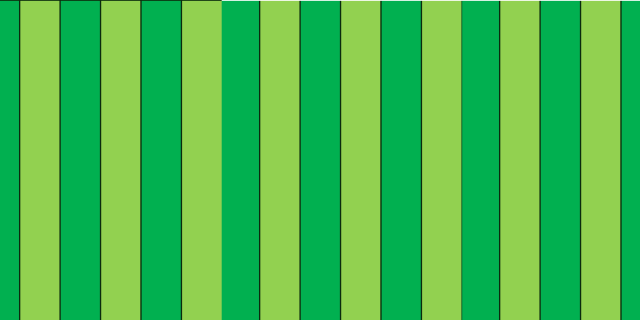
A WebGL 2 fragment shader for this pattern:

```glsl
#version 300 es
precision highp float;
// Vertical two-green stripes with thin dark rules, laid as three butted panels.

#define PANELS 3
#define STRIPES 6
#define PANEL_START -0.0286
#define PANEL_WIDTH 0.375
#define FIRST_STRIPE 0.0593
#define STRIPE_WIDTH 0.0632
#define RULE_WIDTH 0.0021
#define TOP_RULE 0.0013
#define FAINT_SEAM 0.45

uniform vec2 u_resolution;
out vec4 fragColor;

const vec3 EMERALD = vec3(0.005, 0.69, 0.315);
const vec3 LIME = vec3(0.573, 0.82, 0.312);
const vec3 RULE_INK = vec3(0.04, 0.17, 0.05);
const vec3 WHITE = vec3(1.0);

// Antialiased step across an edge at signed distance d.
float edgeCoverage(float d, float pixel) {
    return clamp(d / pixel + 0.5, 0.0, 1.0);
}

// Share of the pixel covered by a band centred at distance zero.
float bandCoverage(float d, float width, float pixel) {
    return edgeCoverage(d + 0.5 * width, pixel) - edgeCoverage(d - 0.5 * width, pixel);
}

void main() {
    // One unit is the canvas width on both axes.
    float pixel = 1.0 / u_resolution.x;
    vec2 pos = gl_FragCoord.xy * pixel;
    vec3 color = EMERALD;
    float rule = 0.0;

    // Stripes: each panel opens with a slightly narrower emerald one.
    for (int p = 0; p < PANELS; p++) {
        float panelLeft = PANEL_START + float(p) * PANEL_WIDTH;
        for (int s = 0; s < STRIPES; s++) {
            float offset = s == 0 ? 0.0 : FIRST_STRIPE + float(s - 1) * STRIPE_WIDTH;
            float d = pos.x - panelLeft - offset;
            vec3 stripe = s % 2 == 0 ? EMERALD : LIME;
            color = mix(color, stripe, edgeCoverage(d, pixel));

            // Seams lose their rule: the first fully, the next in part.
            float strength = s > 0 ? 1.0 : (p == 2 ? FAINT_SEAM : 0.0);
            rule = max(rule, strength * bandCoverage(d, RULE_WIDTH, pixel));
        }
    }
    color = mix(color, RULE_INK, rule);

    // Top border: inked over the first panel, bare white beyond it.
    float fromTop = u_resolution.y * pixel - pos.y;
    float firstSeam = PANEL_START + PANEL_WIDTH;
    vec3 border = mix(RULE_INK, WHITE, edgeCoverage(pos.x - firstSeam, pixel));
    color = mix(color, border, bandCoverage(fromTop - 0.5 * TOP_RULE, TOP_RULE, pixel));

    fragColor = vec4(color, 1.0);
}
```
